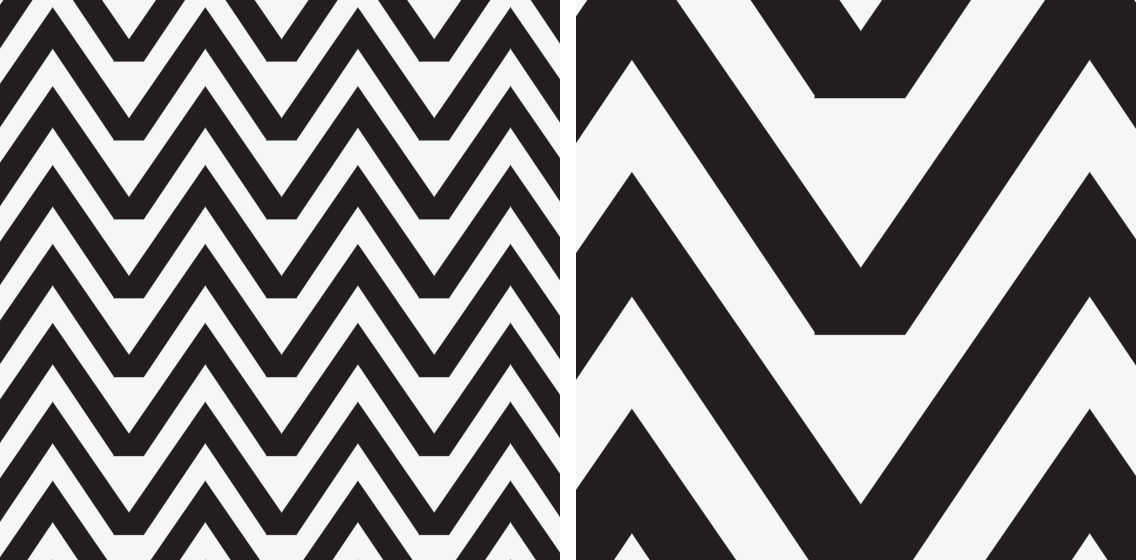
Left: the whole. Right: its middle third, enlarged.
A WebGL 1 fragment shader for this pattern:

```glsl
precision highp float;
// Stacked dark zigzag bands on pale paper, with sharp peaks and flat-cut valleys.

uniform vec2 u_resolution;

const vec3 PAPER = vec3(0.957, 0.965, 0.972);
const vec3 INK = vec3(0.133, 0.115, 0.122);

const vec2 PERIOD = vec2(0.2725, 0.1409);      // peak to peak, band to band
const vec2 FIRST_PEAK = vec2(0.0941, 0.0130);  // from the top left corner
const float UPPER_SLOPE = 1.452;
const float LOWER_SLOPE = 1.490;
const float THICKNESS = 0.0742;                // vertical, at the peak
const float CUT_DEPTH = 0.2379;                // peak to flat valley base
const float WRAP_MARGIN = 0.033;               // keeps the seam inside the paper
const vec2 LIP_SIZE = vec2(0.0275, 0.0020);    // small overhang left of the base

// Distance to the line y = slope * x + offset, positive below it (y down).
float lineDistance(vec2 p, float slope, float offset) {
    return (p.y - slope * p.x - offset) / sqrt(1.0 + slope * slope);
}

float boxDistance(vec2 p, vec2 halfSize) {
    vec2 q = abs(p) - halfSize;
    return length(max(q, 0.0)) + min(max(q.x, q.y), 0.0);
}

// p.x is the distance from the peak axis, p.y the depth below the peak.
float bandDistance(vec2 p) {
    float above = -lineDistance(p, UPPER_SLOPE, 0.0);
    float below = lineDistance(p, LOWER_SLOPE, THICKNESS);
    return max(max(above, below), p.y - CUT_DEPTH);
}

float zigzagDistance(vec2 p) {
    // Fold across each valley, then repeat along the slanted bands.
    float fromValley = mod(p.x, PERIOD.x) - 0.5 * PERIOD.x;
    float fromPeak = 0.5 * PERIOD.x - abs(fromValley);
    float drop = UPPER_SLOPE * fromPeak;
    float depth = mod(p.y - drop + WRAP_MARGIN, PERIOD.y) - WRAP_MARGIN + drop;

    float band = bandDistance(vec2(fromPeak, depth));
    vec2 lipCentre = vec2(-0.5 * LIP_SIZE.x, CUT_DEPTH - 0.5 * LIP_SIZE.y);
    float lip = boxDistance(vec2(fromValley, depth) - lipCentre, 0.5 * LIP_SIZE);
    return min(band, lip);
}

void main() {
    float unit = min(u_resolution.x, u_resolution.y);
    vec2 p = vec2(gl_FragCoord.x, u_resolution.y - gl_FragCoord.y) / unit;
    float blur = 0.8 / unit;
    float ink = 1.0 - smoothstep(-blur, blur, zigzagDistance(p - FIRST_PEAK));
    gl_FragColor = vec4(mix(PAPER, INK, ink), 1.0);
}
```
